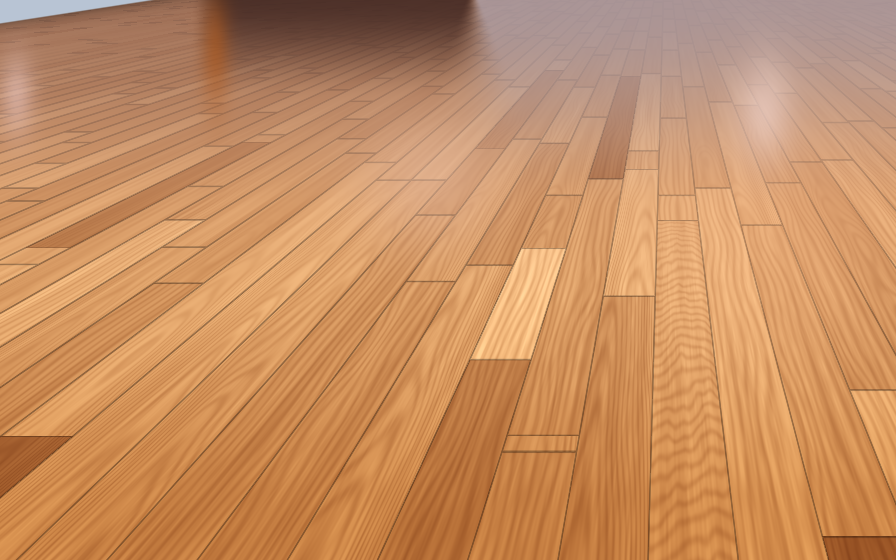
Give the GLSL for this texture, as a Shadertoy shader.

```glsl
// A polished oak strip floor running away to a vanishing point above the frame.
// Each pixel is projected to (lane, depth); planks, joints and grain come from
// hashes and noise there, and soft reflections are laid over in screen space.

const vec2 VANISH = vec2(1.1875, 1.1146);   // in units of canvas height
const float LANE_WIDTH = 0.1445;
const float DEPTH_SCALE = 0.625;
const float TAU = 6.28318;

// Accent planks: lane, near depth, far depth, tone (dark < 0 < light)
const int ACCENTS = 11;
const vec4 accent[ACCENTS] = vec4[ACCENTS](
    vec4(-3, 0.826, 1.12, 0.75), vec4(-3, 0.3, 0.826, -0.6),
    vec4(-2, 1.44, 2.5, -1.9),   vec4(-2, 0.70, 1.44, -0.1),
    vec4(-1, 0.971, 1.5, 0.4),   vec4(-1, 0.3, 0.971, -0.2),
    vec4(0, 0.3, 1.23, 0.2),     vec4(2, 0.3, 0.583, -1.5),
    vec4(-6, 1.64, 2.6, -1.0),   vec4(-9, 0.3, 0.70, -1.4),
    vec4(-14, 1.12, 1.7, -1.0));

float hash(vec2 p) {
    return fract(sin(dot(p, vec2(127.1, 311.7))) * 43758.5453);
}

float noise(vec2 p) {
    vec2 i = floor(p), f = fract(p);
    f = f * f * (3.0 - 2.0 * f);
    return mix(mix(hash(i), hash(i + vec2(1, 0)), f.x),
               mix(hash(i + vec2(0, 1)), hash(i + vec2(1, 1)), f.x), f.y);
}

float glow(vec2 p, vec2 centre, vec2 size) {
    vec2 d = (p - centre) / size;
    return exp(-dot(d, d));
}

// Fades a pattern out once its cycles are finer than the pixels
float detail(float cyclesPerPixel) {
    return 1.0 - smoothstep(0.2, 0.6, cyclesPerPixel);
}

// Plank at this depth of a lane: near end, far end, tone, seed
vec4 findPlank(float lane, float depth) {
    float len = 0.55 + 0.5 * hash(vec2(lane, 3.0));
    float shift = hash(vec2(lane, 8.0));
    float cell = floor(depth / len + shift);
    float seed = hash(vec2(lane, cell + 20.0));
    vec4 plank = vec4((cell - shift) * len, (cell + 1.0 - shift) * len,
                      (hash(vec2(seed, 5.0)) - 0.55) * 0.95, seed);
    for (int i = 0; i < ACCENTS; i++) {
        vec4 k = accent[i];
        if (k.x == lane && depth > k.y && depth < k.z)
            plank = vec4(k.yzw, hash(k.xy));
    }
    return plank;
}

// Dark growth rings: straight, arched, or tight wavy bands
float growthRings(float a, float depth, float seed, bool banded, vec2 foot) {
    float c = a - 0.5 - (seed - 0.5) * 0.8;
    float warp = noise(vec2(a * 2.5 + seed * 37.0, depth * 7.0));
    float phase = c * 7.0 + warp * 1.8;
    float rate = 8.0 * foot.x + 6.0 * foot.y;
    if (fract(seed * 7.3) > 0.45) {
        phase = c * c * 15.0 + depth * 8.0 + warp * 2.2;
        rate = 11.0 * foot.x + 12.0 * foot.y;
    }
    if (banded) {
        phase = depth * 48.0 + abs(c) * 2.2 + warp * 2.5
              + noise(vec2(a * 9.0, depth * 30.0)) * 0.5;
        rate = 4.0 * foot.x + 52.0 * foot.y;
    }
    float ring = 0.5 + 0.5 * cos(TAU * phase);
    return (ring * ring - 0.37) * detail(rate);
}

vec3 woodFloor(vec2 p, float pixel) {
    float h = VANISH.y - p.y;
    float slope = (p.x - VANISH.x) / h;
    float depth = DEPTH_SCALE / (h - 0.03 * (p.x - VANISH.x) * step(-1.0, slope) * 0.0 + 0.0);
    float u = (slope + 0.027) / LANE_WIDTH;
    float lane = floor(u), a = u - lane;
    vec2 foot = pixel * vec2(sqrt(1.0 + slope * slope) / (h * LANE_WIDTH),
                             depth * depth / DEPTH_SCALE);
    vec4 plank = findPlank(lane, depth);

    // Grain: rings, long streaks and fine pores
    float ring = growthRings(a, depth, plank.w, lane == 0.0 && depth < 1.23, foot);
    float streak = noise(vec2(a * 9.0 + plank.w * 91.0, depth * 4.0)) - 0.5;
    float pores = noise(vec2(a * 38.0 + plank.w * 57.0, depth * 32.0)) - 0.5;
    float tone = plank.z - 0.5 * ring + 0.55 * streak * detail(5.0 * foot.x)
               + 0.45 * pores * detail(19.0 * foot.x);

    vec3 wood = mix(vec3(0.78, 0.50, 0.26), vec3(0.86, 0.62, 0.40),
                    smoothstep(0.0, 0.55, p.y));
    wood *= exp2(tone * vec3(0.25, 0.40, 0.55));

    // Seams along the lanes and across plank ends
    float side = min(a, 1.0 - a) / max(foot.x, 0.012);
    float end = min(depth - plank.x, plank.y - depth) / max(foot.y, 0.002);
    float seam = max((1.0 - smoothstep(0.3, 1.3, side)) * detail(foot.x * 1.5),
                     1.0 - smoothstep(0.3, 1.3, end));
    return wood * (1.0 - 0.32 * seam);
}

vec3 addReflections(vec3 col, vec2 p) {
    // Cool haze at the far right, dark furniture and warm wall at the left
    float blur = 0.012 + 0.45 * (1.0 - p.y);
    float right = smoothstep(0.844 - blur, 0.844 + blur, p.x);
    float far = smoothstep(0.62, 1.0, p.y);
    col = mix(col, vec3(0.84, 0.65, 0.54), 0.45 * smoothstep(0.45, 0.85, p.y));
    col = mix(col, vec3(0.65, 0.58, 0.60), 0.92 * right * far);
    col = mix(col, vec3(0.52, 0.35, 0.29), 0.65 * (1.0 - right) * far);
    float furniture = smoothstep(0.34, 0.40, p.x) * (1.0 - right);
    col = mix(col, vec3(0.25, 0.15, 0.13), 0.85 * furniture * smoothstep(0.82, 1.0, p.y));

    // Window glints and warm pools of light
    col = mix(col, vec3(0.93, 0.68, 0.50), 0.32 * glow(p, vec2(1.42, 0.60), vec2(0.25, 0.26)));
    col = mix(col, vec3(0.95, 0.84, 0.81), 0.60 * glow(p, vec2(1.365, 0.80), vec2(0.05, 0.09)));
    col = mix(col, vec3(0.90, 0.74, 0.66), 0.40 * glow(p, vec2(0.77, 0.68), vec2(0.13, 0.12)));
    col = mix(col, vec3(0.92, 0.78, 0.76), 0.55 * glow(p, vec2(0.03, 0.83), vec2(0.03, 0.07)));
    return mix(col, vec3(0.70, 0.36, 0.12), 0.60 * glow(p, vec2(0.385, 0.91), vec2(0.025, 0.10)));
}

void mainImage(out vec4 fragColor, in vec2 fragCoord) {
    float pixel = 1.0 / iResolution.y;
    vec2 p = fragCoord * pixel;
    vec3 col = addReflections(woodFloor(p, pixel), p);

    // Pale skirting board in the far left corner, with a shadow under it
    float skirting = p.y - (0.958 + 0.154 * p.x);
    col *= 1.0 - 0.3 * exp(-abs(skirting) * 90.0);
    col = mix(col, vec3(0.72, 0.77, 0.83), smoothstep(-pixel, pixel, skirting));
    fragColor = vec4(col, 1.0);
}
```
